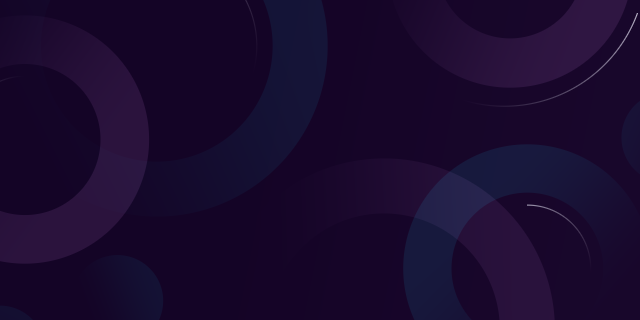
This background is drawn by a WebGL 2 fragment shader. Its source:

```glsl
#version 300 es
precision highp float;
// Dark violet backdrop with large translucent rings, soft discs and thin arcs.
// Each ring is a distance-based annulus whose light fades along one direction;
// each arc is a hairline circle whose light fades clockwise from its start.

#define BASE vec3(0.078, 0.014, 0.148)
#define BASE_LIFT vec3(0.018, 0.012, 0.020)
#define VIOLET vec3(0.090, 0.060, 0.092)
#define BLUE vec3(0.000, 0.076, 0.078)
#define LINE_COLOR vec3(0.72, 0.70, 0.78)
#define LINE_HALF_WIDTH 0.0018

uniform vec2 u_resolution;
out vec4 outColor;

const float TAU = 6.2831853;

float pixel() { return 1.0 / u_resolution.y; }

// Antialiased coverage, positive distance lies inside
float cover(float inside) {
  return clamp(inside / pixel() + 0.5, 0.0, 1.0);
}

// Annulus; light rises from fade.x to fade.y (in radii) along the direction
float ring(vec2 q, float outer, float inner, vec2 direction, vec2 fade) {
  float d = length(q);
  float along = dot(q, normalize(direction)) / outer;
  return cover(outer - d) * cover(d - inner) * smoothstep(fade.x, fade.y, along);
}

float disc(vec2 q, float radius, vec2 direction) {
  return ring(q, radius, -1.0, direction, vec2(-0.9, 1.1));
}

// Hairline arc, brightest at its start angle, dimming clockwise over the sweep
float arc(vec2 q, float radius, float start, float sweep) {
  float t = mod(start - atan(q.y, q.x), TAU) / sweep;
  float light = pow(max(1.0 - t, 0.0), 1.35);
  return cover(LINE_HALF_WIDTH - abs(length(q) - radius)) * light;
}

void main() {
  vec2 p = gl_FragCoord.xy / u_resolution.y;

  // Ring centres
  vec2 leftRing = p - vec2(0.078, 0.564);
  vec2 upperRing = p - vec2(0.490, 0.857);
  vec2 cornerRing = p - vec2(1.594, 1.109);
  vec2 rightRing = p - vec2(1.648, 0.161);
  vec2 lowerRing = p - vec2(1.200, -0.029);

  // Backdrop, slightly lighter towards the right
  vec3 color = BASE + BASE_LIFT * smoothstep(0.5, 2.0, p.x + 0.2 * (0.5 - p.y));

  // Violet rings
  float violet = ring(leftRing, 0.388, 0.236, vec2(0.8, -0.6), vec2(-1.15, 0.6));
  violet += ring(cornerRing, 0.383, 0.229, vec2(0.9, -0.4), vec2(-1.2, 0.8));
  violet += 0.75 * ring(lowerRing, 0.534, 0.362, vec2(1.0, 0.1), vec2(-0.7, 0.9));
  color += VIOLET * violet;

  // Blue rings
  float blue = 0.85 * ring(upperRing, 0.534, 0.362, vec2(0.9, 0.45), vec2(-1.1, 0.9));
  blue += ring(rightRing, 0.388, 0.237, vec2(-0.75, 0.65), vec2(-0.8, 0.7));

  // Blue discs
  blue += 0.75 * disc(p - vec2(0.367, 0.060), 0.143, vec2(0.8, 0.3));
  blue += 0.60 * disc(p - vec2(2.085, 0.570), 0.143, vec2(-0.7, 0.3));
  blue += 0.60 * disc(p - vec2(0.000, -0.095), 0.140, vec2(0.4, 0.8));
  color += BLUE * blue;

  // Thin arcs following the rings
  float line = arc(cornerRing + vec2(0.018, -0.002), 0.443, -0.348, 1.55);
  line += 0.85 * arc(rightRing, 0.198, TAU * 0.25, 1.65);
  line += 0.30 * arc(upperRing, 0.3125, 0.75, 1.05);
  line += 0.18 * arc(leftRing, 0.198, 2.15, 0.60);
  color = mix(color, LINE_COLOR, clamp(line, 0.0, 1.0));

  outColor = vec4(color, 1.0);
}
```
